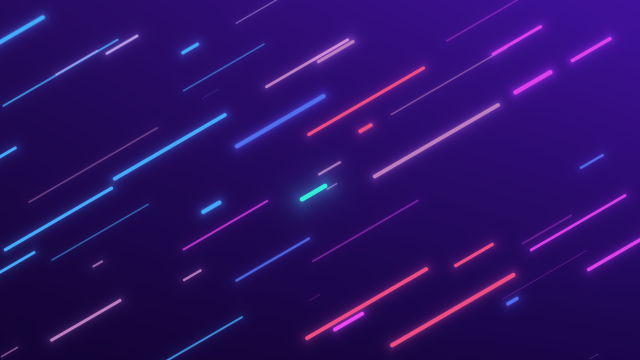
This background is drawn by a Shadertoy shader. Its source:

```glsl
const vec3 BOTTOM_LEFT  = vec3(0.07, 0.015, 0.20);
const vec3 BOTTOM_RIGHT = vec3(0.10, 0.025, 0.29);
const vec3 TOP_LEFT     = vec3(0.145, 0.04, 0.37);
const vec3 TOP_RIGHT    = vec3(0.25, 0.065, 0.61);

const vec3 MAGENTA  = vec3(0.88, 0.25, 0.93);
const vec3 CORAL    = vec3(0.95, 0.30, 0.52);
const vec3 LAVENDER = vec3(0.76, 0.66, 0.95);
const vec3 ROSE     = vec3(0.76, 0.50, 0.76);
const vec3 SKY      = vec3(0.27, 0.68, 1.0);
const vec3 BLUE     = vec3(0.32, 0.44, 0.95);
const vec3 TEAL     = vec3(0.20, 0.93, 0.86);

const int COLUMNS = 9;
const int ROWS = 6;
const float ANGLE = 0.525;
const float SKIP_SHARE = 0.08;
const vec2 HALF_LENGTH = vec2(0.012, 0.205);
const vec2 RADIUS = vec2(0.0008, 0.0066);
const vec2 OPACITY = vec2(0.28, 0.98);
const vec2 SOFTNESS = vec2(0.0014, 0.0036);
const float GLOW_REACH = 0.011;
const float GLOW_STRENGTH = 0.30;

// Four independent values in 0..1 for one cell
vec4 hash4(vec2 cell, float seed) {
    vec4 q = fract(vec4(cell.xyx, seed) * vec4(0.1031, 0.1030, 0.0973, 0.1099) + 0.137);
    q += dot(q, q.wzxy + 33.33);
    return fract((q.xxyz + q.yzzw) * q.zywx);
}

// Distance to the centre line of a slanted segment
float segmentDistance(vec2 p, float halfLength) {
    vec2 dir = vec2(cos(ANGLE), sin(ANGLE));
    float along = dot(p, dir);
    float across = dot(p, vec2(-dir.y, dir.x));
    return length(vec2(max(abs(along) - halfLength, 0.0), across));
}

// Warm hues gather at the right and below, cool and pale ones at the upper left
vec3 streakColor(vec2 place, float group, float pick) {
    float warmth = mix(0.12, 0.80, smoothstep(0.2, 0.8, place.x + 0.25 * (0.5 - place.y)));
    if (group < warmth) return pick < 0.62 ? MAGENTA : CORAL;
    if (pick < 0.30) return SKY;
    if (pick < 0.55) return BLUE;
    return pick < 0.78 ? LAVENDER : ROSE;
}

// Lays a solid core and a halo of light over the colour beneath
vec3 addStreak(vec3 base, vec3 tint, float d, float radius, float soft, float opacity, float reach) {
    float edge = max(soft, 0.7 / iResolution.y);
    float core = 1.0 - smoothstep(-edge, edge, d - radius);
    core *= min(1.0, 2.0 * radius / edge);
    float halo = exp(-max(d - radius, 0.0) / reach) * radius / RADIUS.y;
    base += tint * halo * GLOW_STRENGTH * opacity * (1.0 - core);
    return mix(base, tint, core * opacity);
}

void mainImage(out vec4 fragColor, in vec2 fragCoord) {
    vec2 uv = fragCoord / iResolution.xy;
    vec2 canvas = vec2(iResolution.x / iResolution.y, 1.0);
    vec2 p = uv * canvas;

    // Diagonal backdrop
    vec3 color = mix(mix(BOTTOM_LEFT, BOTTOM_RIGHT, uv.x),
                     mix(TOP_LEFT, TOP_RIGHT, uv.x), uv.y);

    // Scattered streaks, one per jittered cell
    for (int row = 0; row < ROWS; row++) {
        for (int column = 0; column < COLUMNS; column++) {
            vec2 cell = vec2(column, row);
            vec4 spot = hash4(cell, 3.0);
            vec4 look = hash4(cell, 17.0);
            vec4 shape = hash4(cell, 41.0);
            if (shape.w < SKIP_SHARE) continue;

            vec2 place = (cell + spot.xy) / vec2(COLUMNS, ROWS);
            float halfLength = mix(HALF_LENGTH.x, HALF_LENGTH.y, shape.x * shape.x);
            float radius = mix(RADIUS.x, RADIUS.y, shape.y);
            float opacity = mix(OPACITY.x, OPACITY.y, smoothstep(0.0, 0.55, shape.y));
            float soft = mix(SOFTNESS.x, SOFTNESS.y, look.z * look.z);
            vec3 tint = streakColor(place, look.x, look.y);
            float d = segmentDistance(p - place * canvas, halfLength);
            color = addStreak(color, tint, d, radius, soft, opacity, GLOW_REACH);
        }
    }

    // Teal accent with a wide halo
    float accent = segmentDistance(p - vec2(0.49, 0.465) * canvas, 0.037);
    color = addStreak(color, TEAL, accent, RADIUS.y, SOFTNESS.x, 1.0, 2.2 * GLOW_REACH);

    fragColor = vec4(clamp(color, 0.0, 1.0), 1.0);
}
```
